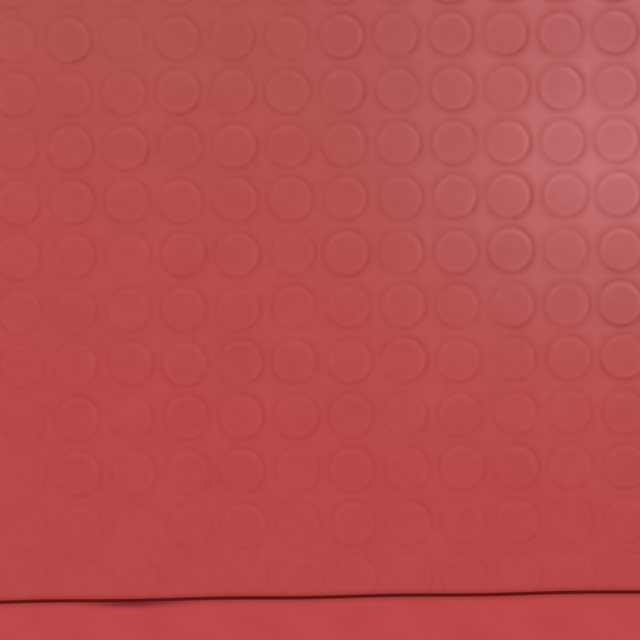
Give the GLSL for this texture, as a WebGL 2 fragment shader.

```glsl
#version 300 es
precision highp float;
// Red rubber sheet with rows of worn round studs, a soft sheen and a dark seam.

uniform vec2 u_resolution;
out vec4 fragColor;

const vec3 RUBBER     = vec3(0.722, 0.284, 0.279);
const vec3 DUSTY      = vec3(0.695, 0.322, 0.318);
const vec3 SHEEN      = vec3(0.725, 0.395, 0.400);
const vec3 LOWER_EDGE = vec3(0.745, 0.280, 0.285);
const vec3 SEAM       = vec3(0.330, 0.060, 0.065);

const vec2 STEP_ACROSS = vec2(0.0855, 0.0012);  // one stud to the right
const vec2 STEP_UP     = vec2(-0.0021, 0.0847); // one stud up
const vec2 FIRST_STUD  = vec2(0.961, 0.9505);
const float STUD_RADIUS = 0.0355;
const float GROOVE_WIDTH = 0.0038;
const float RIM_WIDTH = 0.0042;
const float SEAM_LEFT = 0.0590;
const float SEAM_SLOPE = 0.0165;
const float SEAM_HALF_WIDTH = 0.0024;

float hash(vec2 p) {
  vec3 q = fract(vec3(p.xyx) * 0.1031);
  q += dot(q, q.yzx + 33.33);
  return fract((q.x + q.y) * q.z);
}

// Distance to the nearest scattered point, one point per cell.
float cellular(vec2 p) {
  vec2 cell = floor(p);
  float nearest = 2.0;
  for (int y = -1; y <= 1; y++) {
    for (int x = -1; x <= 1; x++) {
      vec2 c = cell + vec2(x, y);
      vec2 point = c + vec2(hash(c + 7.0), hash(c + 51.0));
      nearest = min(nearest, distance(p, point));
    }
  }
  return nearest;
}

float layeredSines(vec2 p) {
  float sum = 0.0, amplitude = 0.5;
  for (int i = 0; i < 4; i++) {
    sum += amplitude * sin(p.x + 1.7 * sin(p.y)) * sin(p.y + 0.8);
    p = mat2(1.5, 1.1, -1.1, 1.5) * p + 2.3;
    amplitude *= 0.55;
  }
  return sum;
}

float bell(float x, float width) {
  return exp(-x * x / (width * width));
}

// Signed light and shade of the stud lattice.
float studRelief(vec2 uv, float sheen) {
  mat2 lattice = mat2(STEP_ACROSS, STEP_UP);
  vec2 grid = inverse(lattice) * (uv - FIRST_STUD);
  vec2 id = round(grid);
  vec2 local = lattice * (grid - id);
  float wear = hash(id + 90.0);
  local += 0.0025 * (vec2(hash(id + 30.0), hash(id + 60.0)) - 0.5);

  float r = length(local);
  vec2 dir = local / max(r, 1e-4);
  float edge = r - STUD_RADIUS * mix(0.97, 1.02, wear);
  float lowerRight = 0.5 + 0.5 * dot(dir, normalize(vec2(0.7, -0.7)));
  float upperRight = 0.5 + 0.5 * dot(dir, normalize(vec2(0.5, 0.85)));
  float patchy = clamp(0.75 + 0.8 * layeredSines(uv * 45.0 + wear), 0.25, 1.2);

  float groove = bell(edge, GROOVE_WIDTH) * mix(0.45, 1.0, lowerRight);
  float rim = bell(edge + 0.0065, RIM_WIDTH) * mix(0.2, 0.7, upperRight);
  float gap = smoothstep(0.004, 0.015, edge) * mix(0.1, 0.55, sheen);
  float strength = mix(0.020, 0.068, sheen) * mix(0.65, 1.1, wear);
  return strength * (patchy * (rim - groove) + gap);
}

void main() {
  vec2 uv = gl_FragCoord.xy / u_resolution;
  float pixel = 1.0 / min(u_resolution.x, u_resolution.y);

  // Base colour: dusty towards the top, sheen towards the upper right.
  float sheen = smoothstep(0.40, 1.0, uv.x) * smoothstep(0.22, 0.78, uv.y);
  float dust = smoothstep(0.35, 1.05, uv.y + 0.25 * uv.x);
  vec3 color = mix(RUBBER, DUSTY, dust);
  color = mix(color, SHEEN, 0.75 * sheen);
  vec2 glow = (uv - vec2(0.97, 0.76)) / vec2(0.20, 0.13);
  color += vec3(0.035, 0.045, 0.045) * exp(-dot(glow, glow));

  // Studs flatten out towards the lower left and the seam.
  float seamY = SEAM_LEFT + SEAM_SLOPE * uv.x + 0.0007 * sin(uv.x * 23.0);
  float aboveSeam = uv.y - seamY;
  float presence = mix(0.3, 1.0, smoothstep(0.03, 0.45, uv.y + 0.15 * uv.x));
  float visibility = clamp(0.15 * uv.y + 0.3 * uv.x * uv.y + 0.7 * sheen, 0.0, 1.0);
  color += vec3(0.85, 1.0, 1.0) * presence * studRelief(uv, visibility);

  // Mottling and faint scuffs.
  color += 0.009 * layeredSines(uv * 28.0);
  color += 0.012 * (cellular(uv * 48.0) - 0.45);

  // Strip under the seam, then the seam with its soft shadow.
  color = mix(LOWER_EDGE + 0.012 * layeredSines(uv * 40.0), color,
              smoothstep(-0.006, 0.002, aboveSeam));
  float smudge = bell(uv.x - 0.21, 0.06) * bell(aboveSeam + 0.006, 0.005);
  float shadow = 0.32 * bell(aboveSeam, 0.0065) + 0.4 * smudge;
  color = mix(color, SEAM, shadow);
  float soft = max(pixel, 0.0013);
  float line = 1.0 - smoothstep(SEAM_HALF_WIDTH - soft, SEAM_HALF_WIDTH + soft, abs(aboveSeam));
  color = mix(color, SEAM, 0.9 * line);

  fragColor = vec4(clamp(color, 0.0, 1.0), 1.0);
}
```
